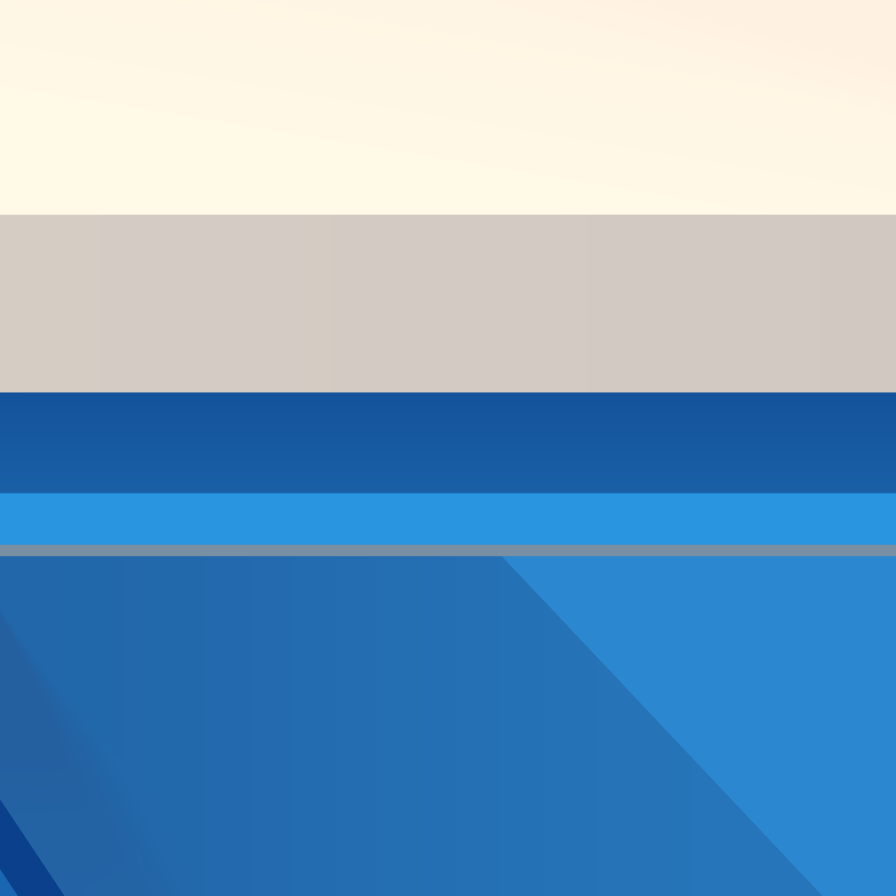
Reproduce this background procedurally as a WebGL 2 fragment shader.

```glsl
#version 300 es
precision highp float;
// Flat horizontal bands of cream, stone and blue above slanted blue facets.

uniform vec2 u_resolution;
out vec4 outColor;

// Heights of the band edges, from the top down
const float CREAM_BASE = 0.7604;
const float STONE_BASE = 0.5620;
const float NAVY_BASE = 0.4495;
const float BRIGHT_BASE = 0.3920;
const float RAIL_BASE = 0.3793;

// Slanted edges, each from its upper to its lower end
const vec4 LIGHT_EDGE = vec4(0.560, 0.3793, 0.918, 0.0);
const vec4 SHADE_EDGE = vec4(0.0, 0.318, 0.195, 0.0);
const vec4 STRIPE_TOP = vec4(0.0, 0.108, 0.072, 0.0);
const vec4 STRIPE_LOW = vec4(0.0, 0.030, 0.020, 0.0);
const vec4 BLUSH_EDGE = vec4(0.64, 1.0, 1.0, 0.895);

const vec3 CREAM_LOW = vec3(1.0, 0.982, 0.910);
const vec3 CREAM_HIGH = vec3(1.0, 0.951, 0.886);
const vec3 BLUSH = vec3(1.0, 0.938, 0.878);
const vec3 STONE_LEFT = vec3(0.835, 0.800, 0.770);
const vec3 STONE_RIGHT = vec3(0.820, 0.785, 0.760);
const vec3 NAVY_TOP = vec3(0.078, 0.325, 0.610);
const vec3 NAVY_LOW = vec3(0.098, 0.375, 0.655);
const vec3 BRIGHT = vec3(0.160, 0.580, 0.875);
const vec3 RAIL = vec3(0.475, 0.560, 0.640);
const vec3 FACET_LEFT = vec3(0.130, 0.405, 0.665);
const vec3 FACET_RIGHT = vec3(0.150, 0.455, 0.725);
const vec3 LIGHT_FACET = vec3(0.170, 0.530, 0.810);
const vec3 SHADE = vec3(0.142, 0.370, 0.620);
const vec3 STRIPE = vec3(0.040, 0.250, 0.550);
const vec3 CORNER = vec3(0.100, 0.400, 0.700);

// Signed distance to a slanted edge, positive up and to the right
float edgeDistance(vec2 p, vec4 edge) {
    vec2 along = normalize(edge.zw - edge.xy);
    return dot(p - edge.xy, vec2(-along.y, along.x));
}

// Smooth coverage of the positive side of a distance
float cover(float d, float width) {
    return smoothstep(-width, width, d);
}

vec3 creamBand(vec2 p) {
    float height = (p.y - CREAM_BASE) / (1.0 - CREAM_BASE);
    float warmth = clamp(0.65 * height + 0.45 * p.x - 0.15, 0.0, 1.0);
    vec3 color = mix(CREAM_LOW, CREAM_HIGH, warmth);
    return mix(color, BLUSH, 0.6 * cover(edgeDistance(p, BLUSH_EDGE), 0.03));
}

vec3 facets(vec2 p, float aa) {
    vec3 color = mix(FACET_LEFT, FACET_RIGHT, smoothstep(0.0, 0.85, p.x));

    // Shadow at the left, softer toward its foot
    float shadeWidth = mix(0.035, 0.004, smoothstep(0.1, 0.32, p.y));
    float shade = cover(-edgeDistance(p, SHADE_EDGE), shadeWidth);
    color = mix(color, SHADE, shade * mix(0.45, 0.9, smoothstep(0.0, 0.22, p.y)));

    // Dark stripe and the corner below it
    color = mix(color, STRIPE, cover(-edgeDistance(p, STRIPE_TOP), aa));
    color = mix(color, CORNER, cover(-edgeDistance(p, STRIPE_LOW), aa));

    // Broad light facet
    return mix(color, LIGHT_FACET, cover(edgeDistance(p, LIGHT_EDGE), aa));
}

void main() {
    vec2 p = gl_FragCoord.xy / u_resolution;
    float aa = 0.8 / min(u_resolution.x, u_resolution.y);

    // Stack the bands upward from the facets
    vec3 color = facets(p, aa);
    color = mix(color, RAIL, cover(p.y - RAIL_BASE, aa));
    color = mix(color, BRIGHT, cover(p.y - BRIGHT_BASE, aa));
    float navyHeight = (p.y - NAVY_BASE) / (STONE_BASE - NAVY_BASE);
    vec3 navy = mix(NAVY_LOW, NAVY_TOP, clamp(navyHeight, 0.0, 1.0));
    color = mix(color, navy, cover(p.y - NAVY_BASE, aa));
    vec3 stone = mix(STONE_LEFT, STONE_RIGHT, p.x);
    color = mix(color, stone, cover(p.y - STONE_BASE, aa));
    color = mix(color, creamBand(p), cover(p.y - CREAM_BASE, aa));

    outColor = vec4(color, 1.0);
}
```
